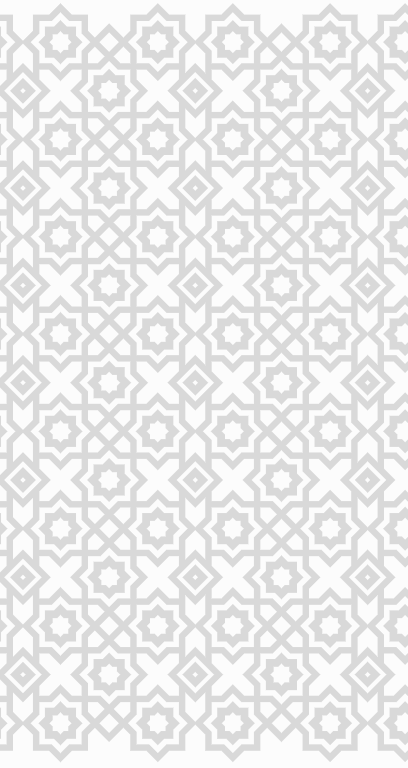
This pattern is drawn by a WebGL 2 fragment shader. Its source:

```glsl
#version 300 es
precision highp float;
// Interlaced lattice of eight-pointed stars, diamonds and crosses in grey on white.

uniform vec2 u_resolution;
out vec4 fragColor;

const vec3 WHITE = vec3(0.99);
const vec3 GREY = vec3(0.85);

// One unit is half the vertical distance between stars in a column.
const float UNITS_HIGH = 15.786;
const vec2 PATTERN_CENTRE = vec2(-0.179, 0.027);
const float PERIOD_X = 3.542;
const float LAST_STAR_ROW = 7.0;
const float LINE_HALF = 0.066;
const float STAR_HALF = 0.5;
const float STAR_TIP = 0.7071;

float box(vec2 p, vec2 halfSize) {
  vec2 d = abs(p) - halfSize;
  return max(d.x, d.y);
}

float diamond(vec2 p, float tip) {
  return (abs(p.x) + abs(p.y) - tip) * 0.70711;
}

// Union of an upright and a turned square.
float star(vec2 p, float halfSide) {
  return min(box(p, vec2(halfSide)), diamond(p, halfSide * 1.41421));
}

float outline(float d, float halfWidth) {
  return abs(d) - halfWidth;
}

// Star outline around a solid star with a star-shaped hole.
float rosette(vec2 p) {
  float ring = max(star(p, 0.32), -star(p, 0.16));
  return min(outline(star(p, STAR_HALF), LINE_HALF), ring);
}

// Diamond outline around a solid diamond with a small hole.
float nestedDiamond(vec2 p, float tip) {
  float core = max(diamond(p, 0.265), -diamond(p, 0.055));
  return min(outline(diamond(p, tip), LINE_HALF), core);
}

// Offset from the nearest row; rows are two units apart and end at lastRow.
float fromRow(float y, float phase, float lastRow) {
  float row = 2.0 * floor((y - phase) * 0.5 + 0.5) + phase;
  return y - clamp(row, -lastRow, lastRow);
}

float lattice(vec2 p) {
  // Mirror every period about its column of nested diamonds.
  float x = abs(mod(p.x + 0.5 * PERIOD_X, PERIOD_X) - 0.5 * PERIOD_X);
  float oddY = fromRow(p.y, 1.0, LAST_STAR_ROW);
  float evenY = fromRow(p.y, 0.0, LAST_STAR_ROW - 1.0);

  float farX = 0.5 * PERIOD_X;
  float starX = farX - 1.0;
  float linkTip = 1.0 - STAR_TIP;
  float diamondTip = starX - linkTip;

  // Outer stars, and the middle star set between them.
  float d = rosette(vec2(x - starX, oddY));
  d = min(d, rosette(vec2(x - farX, evenY)));

  // Small diamonds that link the star tips.
  d = min(d, outline(diamond(vec2(x - farX, oddY), linkTip), LINE_HALF));

  // Nested diamonds, with bars running to the star corners.
  d = min(d, nestedDiamond(vec2(x, evenY), diamondTip));
  float barX = starX - STAR_HALF;
  float barStart = diamondTip - barX;
  vec2 barCentre = vec2(barX, 0.5 * (barStart + STAR_HALF));
  vec2 barHalf = vec2(LINE_HALF, 0.5 * (STAR_HALF - barStart));
  return min(d, box(vec2(x, abs(evenY)) - barCentre, barHalf));
}

void main() {
  float pixel = UNITS_HIGH / u_resolution.y;
  vec2 p = (gl_FragCoord.xy - 0.5 * u_resolution) * pixel - PATTERN_CENTRE;
  float ink = clamp(0.5 - lattice(p) / pixel, 0.0, 1.0);
  fragColor = vec4(mix(WHITE, GREY, ink), 1.0);
}
```
